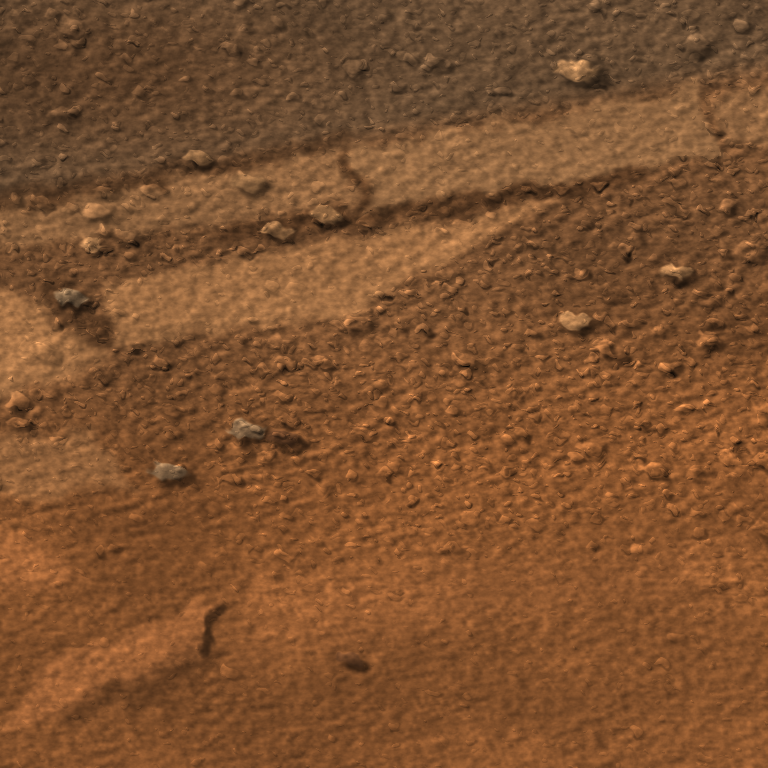
Reproduce this texture procedurally as a three.js fragment shader.

```glsl
varying vec2 vUv;

float hash(vec2 p) {
  return fract(sin(dot(p, vec2(127.1, 311.7))) * 43758.545);
}

float noise(vec2 p) {
  vec2 i = floor(p), f = fract(p);
  f = f * f * (3.0 - 2.0 * f);
  return mix(mix(hash(i), hash(i + vec2(1, 0)), f.x),
             mix(hash(i + vec2(0, 1)), hash(i + 1.0), f.x), f.y);
}

float fbm(vec2 p) {
  float sum = 0.0, amp = 0.5;
  for (int i = 0; i < 4; i++) {
    sum += amp * noise(p);
    p = mat2(1.6, 1.2, -1.2, 1.6) * p + 7.3;
    amp *= 0.5;
  }
  return sum;
}

float edge(vec2 p, vec2 a, vec2 b) {
  return dot(p - a, normalize(vec2(a.y - b.y, b.x - a.x)));
}

// Soft convex slab with clockwise corners
float slab(vec2 p, vec2 a, vec2 b, vec2 c, vec2 d, float soft) {
  float dist = max(max(edge(p, a, b), edge(p, b, c)), max(edge(p, c, d), edge(p, d, a)));
  return 1.0 - smoothstep(-soft, soft, dist);
}

float groove(vec2 p, vec2 a, vec2 b, float width) {
  vec2 ab = b - a;
  float t = clamp(dot(p - a, ab) / dot(ab, ab), 0.0, 1.0);
  return 1.0 - smoothstep(0.2 * width, width, length(p - a - ab * t));
}

// Angular stone lit from the upper left: x = relief, y = coverage
vec2 stone(vec2 d) {
  float body = 1.0 - smoothstep(0.75, 1.05, mix(length(d), abs(d.x + 0.4 * d.y) + abs(d.y), 0.5));
  float shadow = 1.0 - smoothstep(0.5, 1.2, length(d - vec2(0.4, -0.6)));
  float lit = 0.3 + 0.9 * dot(d, vec2(-0.5, 0.85));
  return vec2(body * lit - 0.8 * shadow * (1.0 - body), body);
}

// Scattered stones on a jittered grid
float pebbles(vec2 p, float count, float density) {
  vec2 q = p * count * vec2(0.75, 1.15), cell = floor(q);
  float relief = 0.0;
  for (int j = -1; j <= 1; j++) {
    for (int i = -1; i <= 1; i++) {
      vec2 id = cell + vec2(i, j);
      vec2 centre = id + vec2(hash(id), hash(id + 19.7));
      float size = mix(0.2, 0.55, pow(hash(id + 43.1), 2.0));
      float present = step(hash(id + 71.3), density);
      relief += present * stone((q - centre) / size).x * mix(0.4, 1.3, hash(id + 5.9));
    }
  }
  return clamp(relief, -1.0, 1.3);
}

void rock(inout vec3 col, vec2 p, vec2 centre, float width, vec3 tint) {
  vec2 s = stone((p - centre) / vec2(width, 0.55 * width));
  col = mix(col, tint, 0.75 * s.y) * (1.0 + 0.6 * s.x);
}

void main() {
  vec2 uv = vUv;
  vec2 warp = vec2(fbm(uv * 28.0), fbm(uv * 28.0 + 31.0)) - 0.47;
  vec2 p = uv + 0.04 * warp;
  float broad = fbm(uv * vec2(5.0, 9.0) + 3.0);

  // Soil: grey brown above, rust below
  vec3 col = mix(vec3(0.495, 0.305, 0.165), vec3(0.425, 0.285, 0.175), smoothstep(0.25, 0.6, uv.y - 0.15 * uv.x));
  float upper = smoothstep(-0.02, 0.03, uv.y - 0.735 - 0.17 * uv.x);
  col = mix(col, vec3(0.365, 0.27, 0.185), upper);
  col = mix(col, vec3(0.35, 0.235, 0.145), 0.7 * smoothstep(0.45, 0.0, length((uv - vec2(0.15, 0.9)) * vec2(1.0, 2.5))));
  col *= 0.83 + 0.4 * broad;

  // Pale bedrock slabs
  float far = slab(p, vec2(0.46, 0.805), vec2(0.91, 0.888), vec2(0.94, 0.80), vec2(0.48, 0.725), 0.008);
  far = max(far, 0.75 * slab(p, vec2(-0.1, 0.715), vec2(0.45, 0.803), vec2(0.46, 0.735), vec2(-0.1, 0.66), 0.012));
  far = max(far, 0.8 * slab(p, vec2(0.93, 0.87), vec2(1.1, 0.91), vec2(1.1, 0.8), vec2(0.95, 0.82), 0.012));
  float near = slab(p, vec2(0.14, 0.63), vec2(0.73, 0.738), vec2(0.45, 0.59), vec2(0.15, 0.545), 0.01);
  near = max(near, slab(p, vec2(-0.1, 0.63), vec2(0.04, 0.61), vec2(0.145, 0.53), vec2(-0.1, 0.45), 0.012));
  near = max(near, 0.65 * slab(p, vec2(-0.1, 0.44), vec2(0.12, 0.435), vec2(0.18, 0.365), vec2(-0.1, 0.345), 0.014));
  float rust = slab(p, vec2(0.07, 0.145), vec2(0.285, 0.22), vec2(0.26, 0.145), vec2(0.0, 0.05), 0.01);
  rust = max(rust, 0.75 * slab(p, vec2(-0.1, 0.31), vec2(0.05, 0.30), vec2(0.10, 0.24), vec2(-0.1, 0.23), 0.015));
  rust = max(rust, 0.4 * slab(p, vec2(0.33, 0.25), vec2(0.95, 0.29), vec2(0.9, 0.235), vec2(0.3, 0.13), 0.04));
  float tone = 0.83 + 0.36 * broad;
  col = mix(col, vec3(0.55, 0.39, 0.25) * tone, far);
  col = mix(col, vec3(0.61, 0.42, 0.26) * tone, near);
  col = mix(col, vec3(0.64, 0.395, 0.22) * tone, rust);

  // Shadowed gaps and cracks
  float gap = 0.5 * groove(p, vec2(0.3, 0.695), vec2(0.83, 0.765), 0.02);
  gap = max(gap, 0.4 * groove(p, vec2(0, 0.738), vec2(0.45, 0.815), 0.02));
  gap = max(gap, 0.45 * groove(p, vec2(0.07, 0.62), vec2(0.13, 0.56), 0.035));
  gap = max(gap, 0.4 * groove(p, vec2(0.455, 0.79), vec2(0.48, 0.73), 0.018));
  gap = max(gap, 0.85 * groove(p, vec2(0.287, 0.21), vec2(0.265, 0.15), 0.015));
  gap = max(gap, 0.35 * groove(p, vec2(0.26, 0.14), vec2(0.1, 0.07), 0.03));
  col = mix(col, vec3(0.22, 0.14, 0.08), gap);

  // Larger stones with broken outlines
  vec2 q = uv + 0.012 * warp + 0.009 * (vec2(noise(uv * 100.0), noise(uv * 100.0 + 57.0)) - 0.5);
  vec3 pale = vec3(0.54, 0.39, 0.25), grey = vec3(0.38, 0.31, 0.23), dark = vec3(0.25, 0.16, 0.1);
  rock(col, q, vec2(0.323, 0.764), 0.026, pale * 0.85);
  rock(col, q, vec2(0.425, 0.718), 0.026, pale * 0.85);
  rock(col, q, vec2(0.358, 0.7), 0.024, pale * 0.85);
  rock(col, q, vec2(0.255, 0.793), 0.02, pale * 0.8);
  rock(col, q, vec2(0.119, 0.682), 0.02, pale);
  rock(col, q, vec2(0.092, 0.611), 0.026, grey);
  rock(col, q, vec2(0.322, 0.442), 0.03, grey);
  rock(col, q, vec2(0.219, 0.385), 0.028, grey);
  rock(col, q, vec2(0.368, 0.428), 0.026, dark);
  rock(col, q, vec2(0.75, 0.582), 0.024, pale);
  rock(col, q, vec2(0.88, 0.645), 0.024, pale);
  rock(col, q, vec2(0.753, 0.908), 0.034, pale);
  rock(col, q, vec2(0.455, 0.143), 0.022, dark);

  // Rubble, thinning over slabs and toward the lower right
  float bare = max(max(far, near), rust);
  float rubble = smoothstep(0.15, 0.5, uv.y + 0.3 * (broad - 0.5)) * (1.0 - 0.4 * upper) * (1.0 - 0.9 * bare);
  float relief = 0.55 * pebbles(q, 32.0, 0.02 + 0.28 * rubble);
  relief += 0.5 * pebbles(q + 3.7, 58.0, 0.05 + 0.4 * rubble);
  relief += 0.34 * pebbles(q + 8.1, 105.0, 0.15 + 0.4 * rubble);
  col *= 1.0 + relief * (0.5 + 0.4 * rubble);

  // Fine sloping grit
  vec2 g = vec2(uv.x + 0.2 * uv.y, uv.y - 0.16 * uv.x) * vec2(70.0, 115.0);
  col *= 1.0 + (0.5 + 0.3 * rubble) * (fbm(g) - fbm(g + vec2(0.5, -0.6)));
  col *= 0.93 + 0.2 * noise(uv * 200.0);
  gl_FragColor = vec4(clamp(col, 0.0, 1.0), 1.0);
}
```
